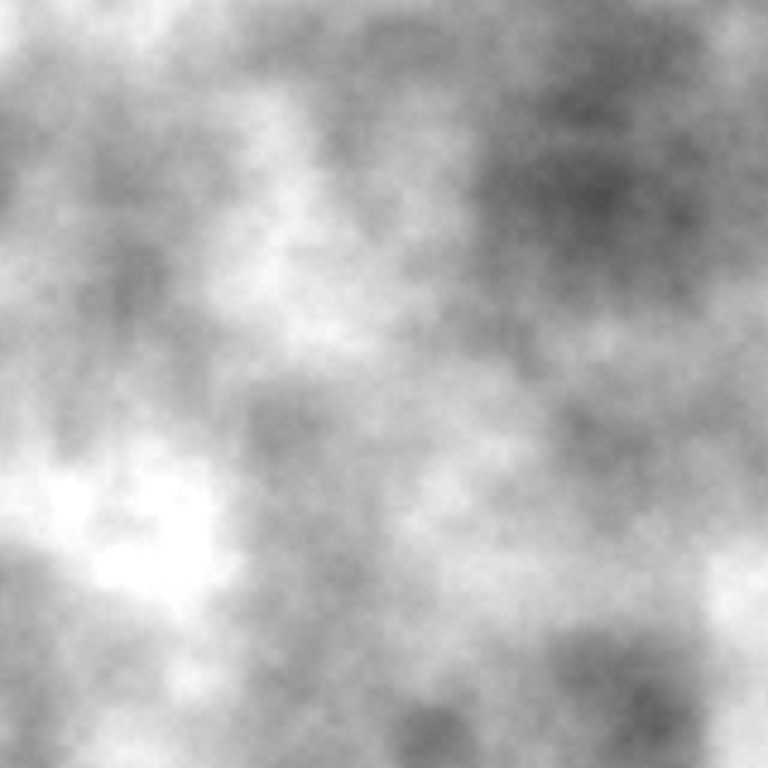
Write a Shadertoy shader that draws this texture.

```glsl
// Soft grey clouds: fractal value noise with broad light and dark masses.
#define BASE_TONE 0.787
#define CLOUD_CONTRAST 0.42
#define CLOUD_CELLS 5.0
#define OCTAVES 6
#define GAIN 0.52
#define LIGHT_MASS 0.30
#define DARK_MASS 0.28
#define SEED 17u

// Integer hash of a lattice point, 0 to 1
float hash(ivec2 cell, uint layer) {
    uint h = uint(cell.x) * 1597334677u ^ uint(cell.y) * 3812015801u;
    h ^= (layer + SEED) * 2654435769u;
    h = (h ^ (h >> 16)) * 2146121005u;
    h = (h ^ (h >> 15)) * 2221713035u;
    h ^= h >> 16;
    return float(h >> 8) / 16777215.0;
}

// Smooth value noise centred on zero
float valueNoise(vec2 p, uint layer) {
    ivec2 cell = ivec2(floor(p));
    vec2 f = fract(p);
    vec2 w = f * f * f * (f * (f * 6.0 - 15.0) + 10.0);
    float low = mix(hash(cell, layer), hash(cell + ivec2(1, 0), layer), w.x);
    float high = mix(hash(cell + ivec2(0, 1), layer), hash(cell + ivec2(1, 1), layer), w.x);
    return mix(low, high, w.y) - 0.5;
}

// Sum of octaves, each shifted so that the lattices do not line up
float clouds(vec2 p) {
    float sum = 0.0;
    float amplitude = 1.0;
    for (int i = 0; i < OCTAVES; i++) {
        sum += amplitude * valueNoise(p, uint(i));
        p = p * 2.0 + vec2(0.37, 0.61);
        amplitude *= GAIN;
    }
    return sum;
}

// Elliptical soft mass with a Gaussian falloff
float softMass(vec2 p, vec2 centre, vec2 radius) {
    vec2 d = (p - centre) / radius;
    return exp(-dot(d, d));
}

void mainImage(out vec4 fragColor, in vec2 fragCoord) {
    vec2 uv = fragCoord / iResolution.y;

    // Fine to medium cloud structure
    float tone = BASE_TONE + CLOUD_CONTRAST * clouds(uv * CLOUD_CELLS);

    // Bright bank at lower left, dark banks at the right
    tone += LIGHT_MASS * softMass(uv, vec2(0.22, 0.35), vec2(0.14, 0.12));
    tone -= DARK_MASS * softMass(uv, vec2(0.80, 0.72), vec2(0.26, 0.22));
    tone -= DARK_MASS * softMass(uv, vec2(0.83, 0.06), vec2(0.13, 0.11));

    fragColor = vec4(vec3(clamp(tone, 0.0, 1.0)), 1.0);
}
```
